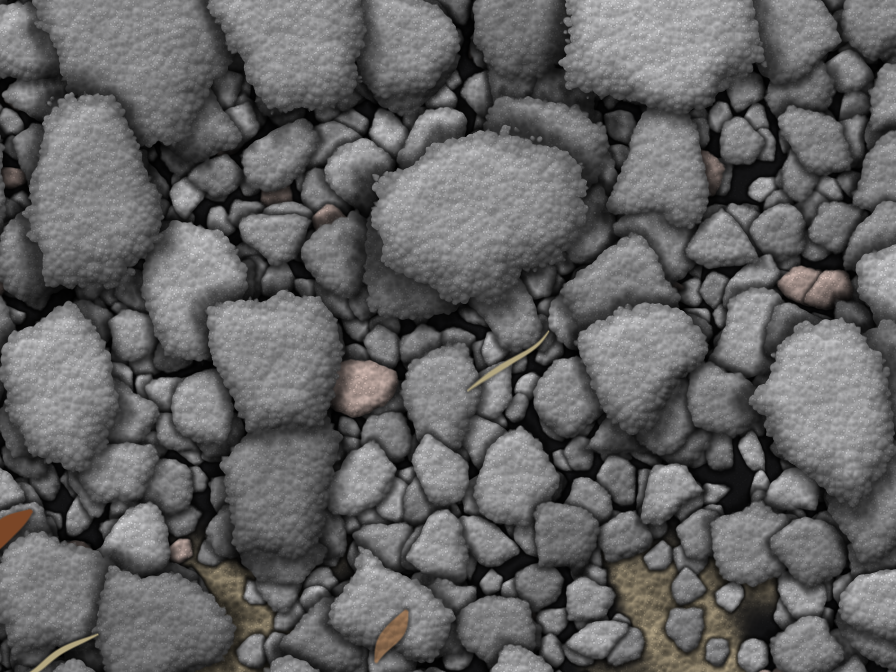
This texture is drawn by a Shadertoy shader. Its source:

```glsl
// A heap of rough grey stones of mixed sizes, with dark gaps, bare soil and a few straws.
const float TAU = 6.2831853;
const vec3 GAP = vec3(0.07, 0.07, 0.075);
const vec3 SOIL = vec3(0.49, 0.45, 0.37);
const vec3 STONE = vec3(0.99, 0.99, 1.0);
const vec3 RUST = vec3(1.08, 0.96, 0.92);
const vec3 STRAW = vec3(0.70, 0.65, 0.50);
const vec3 LEAF = vec3(0.60, 0.46, 0.34);
const vec3 LIGHT = vec3(-0.22, 0.58, 0.78);
const float EDGE = 0.002;

vec3 hash3(vec2 p) {
    vec3 q = fract(vec3(p.xyx) * vec3(0.1031, 0.1030, 0.0973));
    q += dot(q, q.yxz + 33.33);
    return fract((q.xxy + q.yzz) * q.zyx);
}

// Distance to the nearest scattered point
float cellular(vec2 p) {
    vec2 cell = floor(p);
    float nearest = 4.0;
    for (int j = -1; j <= 1; j++)
    for (int i = -1; i <= 1; i++) {
        vec2 id = cell + vec2(i, j);
        vec2 gap = id + hash3(id).xy - p;
        nearest = min(nearest, dot(gap, gap));
    }
    return sqrt(nearest);
}

// Three octaves of pitted surface
float roughness(vec2 p) {
    return 0.45 * cellular(p * 13.0) + 0.3 * cellular(p * 34.0 + 7.0)
         + 0.25 * cellular(p * 85.0 + 19.0);
}

// Bare patches along the lower edge
float soilMask(vec2 p) {
    float patches = cos((p.x - 0.37) * 9.66) + 0.3 * sin(p.x * 31.0 + p.y * 24.0);
    return smoothstep(0.2, 0.8, patches) * smoothstep(0.24, 0.12, p.y);
}

// Rounded polygon of random facets: x is the signed distance, yz its slope
vec3 facetedStone(vec2 p, vec2 seed) {
    const float SHARPNESS = 10.0;
    float sum = 0.0;
    vec2 slope = vec2(0.0);
    for (int k = 0; k < 7; k++) {
        vec3 h = hash3(seed + float(k) * 5.3);
        float angle = (float(k) + 0.8 * h.x) * TAU / 7.0;
        vec2 facet = vec2(cos(angle), sin(angle)) / (0.75 + 0.4 * h.y);
        float weight = exp(SHARPNESS * (dot(p, facet) - 1.0));
        sum += weight;
        slope += weight * facet;
    }
    return vec3(log(sum) / SHARPNESS, slope / sum);
}

// Paints one grid of stones, and their contact shadows, over what lies below
vec3 stoneLayer(vec3 below, vec2 p, float size, float fill, float seed, float rough, float bump) {
    vec3 color = below;
    vec2 cell = floor(p / size);
    for (int j = 1; j >= -1; j--)
    for (int i = -1; i <= 1; i++) {
        vec2 id = cell + vec2(i, j);
        vec3 h = hash3(id + seed);
        vec3 look = hash3(id + seed + 71.7);
        vec2 center = (id + 0.25 + 0.5 * h.xy) * size;
        if (h.z > fill - 0.75 * soilMask(center)) continue;

        float radius = size * mix(0.42, 0.62, look.x);
        float turn = TAU * look.y;
        mat2 spin = mat2(cos(turn), sin(turn), -sin(turn), cos(turn));
        vec2 stretch = vec2(1.0, 1.0 + 0.35 * look.z);
        vec3 stone = facetedStone(spin * (p - center) / radius * stretch, id + seed);
        float dist = stone.x + 0.32 * (rough - 0.45);

        // Tilted top, steep sides
        float side = smoothstep(-0.6, 0.05, dist);
        vec2 tilt = (stone.yz * stretch) * spin * side * 0.85 + 0.45 * (h.yx - 0.5);
        float lit = dot(normalize(vec3(tilt, 1.0)), LIGHT);
        float tone = mix(0.49, 0.65, look.z) * (0.34 + 0.76 * max(lit, 0.0) + bump);
        tone *= mix(1.0, 0.7, smoothstep(-0.22, 0.03, dist));
        vec3 tint = mix(STONE, RUST, step(0.93, look.y));

        color *= mix(0.36, 1.0, smoothstep(-0.02, 0.33, dist));
        color = mix(color, tint * tone, smoothstep(EDGE, -EDGE, dist * radius));
    }
    return color;
}

// Tapered strip from a to b, used for straws and leaves
vec3 strip(vec3 below, vec2 p, vec2 a, vec2 b, float width, vec3 tint) {
    vec2 axis = b - a;
    float along = clamp(dot(p - a, axis) / dot(axis, axis), 0.0, 1.0);
    float dist = length(p - a - axis * along) - width * (0.25 + 0.75 * sin(along * TAU * 0.5));
    vec3 shaded = below * mix(0.6, 1.0, smoothstep(0.0, 0.008, dist));
    return mix(shaded, tint, smoothstep(EDGE, -EDGE, dist));
}

void mainImage(out vec4 fragColor, in vec2 fragCoord) {
    vec2 p = fragCoord / iResolution.y;
    float rough = roughness(p);
    float bump = 1.1 * (roughness(p + 0.004 * normalize(LIGHT.xy)) - rough);
    float grain = cellular(p * 150.0);
    vec2 bent = p + 0.005 * sin(p.yx * 37.0 + 2.0 * sin(p * 23.0));

    // Ground, then stones from pebbles up to boulders
    vec3 color = mix(GAP, SOIL * (0.65 + 0.7 * rough + 2.0 * bump), soilMask(p));
    for (int i = 0; i < 5; i++) {
        float level = float(i);
        color = stoneLayer(color, bent, 0.05 * pow(1.52, level), 0.98 - 0.14 * level,
                           17.0 + 37.0 * level, rough, bump);
    }

    // Mineral grains
    color *= 0.93 + 0.16 * grain;
    color += 0.22 * color * smoothstep(0.3, 0.1, grain) * step(0.5, hash3(floor(p * 75.0)).x);

    // Dry plant litter
    color = strip(color, bent, vec2(0.70, 0.42), vec2(0.815, 0.505), 0.004, STRAW);
    color = strip(color, bent, vec2(0.03, -0.01), vec2(0.15, 0.06), 0.005, STRAW);
    color = strip(color, bent, vec2(0.565, 0.02), vec2(0.60, 0.085), 0.014, LEAF * (0.9 + bump));
    color = strip(color, bent, vec2(-0.02, 0.17), vec2(0.04, 0.24), 0.016, LEAF * vec3(0.8, 0.6, 0.45));
    fragColor = vec4(clamp(color, 0.0, 1.0), 1.0);
}
```
